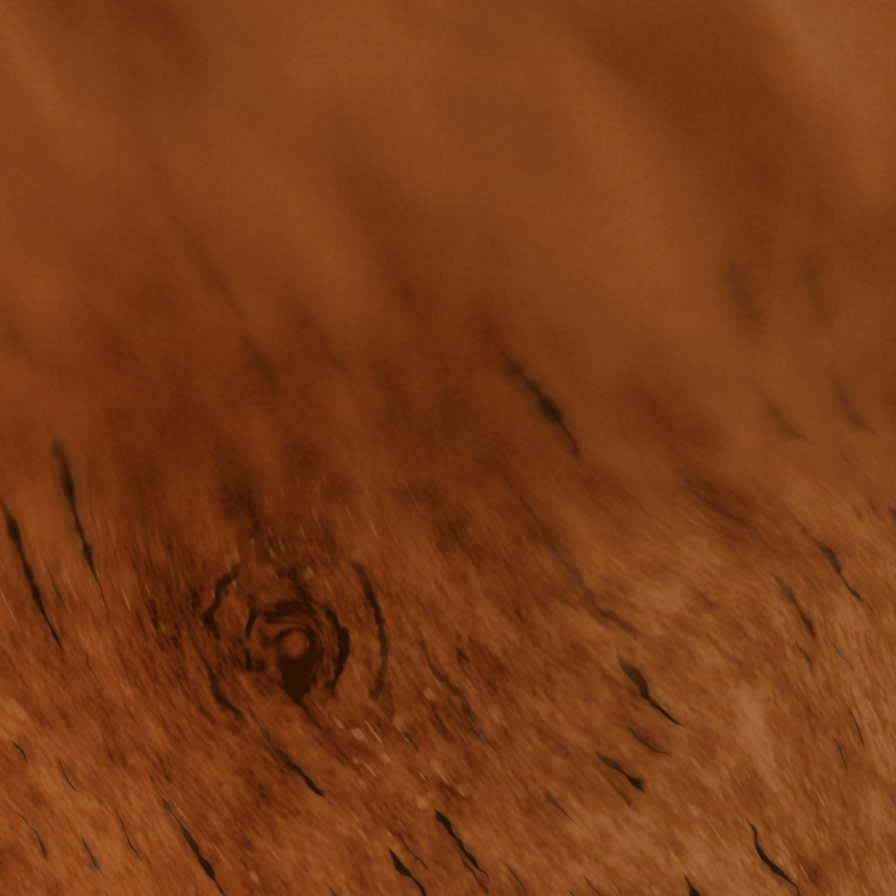
Reproduce this texture procedurally as a WebGL 1 fragment shader.

```glsl
precision highp float;
// Weathered brown wood seen at a slant: streaked grain flows around a knot,
// with dark ragged cracks. Stretched value noise sets the tone, and a focus
// band low in the view sharpens the detail that dissolves towards the top.
uniform vec2 u_resolution;

const vec3 CRACK_DARK = vec3(0.10, 0.045, 0.01);
const vec3 UMBER  = vec3(0.18, 0.07, 0.01);
const vec3 DEEP   = vec3(0.33, 0.14, 0.04);
const vec3 RUSSET = vec3(0.42, 0.19, 0.06);
const vec3 BROWN  = vec3(0.48, 0.24, 0.09);
const vec3 AMBER  = vec3(0.53, 0.28, 0.11);
const vec3 HONEY  = vec3(0.58, 0.34, 0.15);
const vec3 PALE   = vec3(0.68, 0.47, 0.29);
const vec3 RED_TINT = vec3(1.03, 0.95, 0.86);

const vec2 GRAIN_DIR = vec2(0.53, -0.848);
const vec2 KNOT = vec2(0.33, 0.28);
const float KNOT_RADIUS = 0.052;
const float MEAN_TONE = 0.70;
const float FOCUS_Y = 0.22;
const float BLUR_END_Y = 0.85;

float hash(vec2 p) {
  return fract(sin(dot(p, vec2(127.1, 311.7))) * 43758.5453);
}

float noise(vec2 p) {
  vec2 i = floor(p), f = fract(p);
  f = f * f * (3.0 - 2.0 * f);
  return mix(mix(hash(i), hash(i + vec2(1.0, 0.0)), f.x),
             mix(hash(i + vec2(0.0, 1.0)), hash(i + vec2(1.0, 1.0)), f.x), f.y);
}

// Noise centred on zero
float wave(vec2 p) { return noise(p) - 0.5; }

// Scattered slits along the grain, each with a faint shaded rim; g is (along, across)
float cracks(vec2 g, vec2 cell, float width, float density, float soft, float seed) {
  vec2 base = floor(g / cell);
  float cover = 0.0;
  for (int j = -1; j <= 1; j++) {
    for (int i = -1; i <= 1; i++) {
      vec2 id = base + vec2(float(i), float(j));
      vec2 key = id + seed;
      vec2 jitter = vec2(hash(key + 3.1), hash(key + 7.7));
      vec2 d = g - (id + 0.2 + 0.6 * jitter) * cell;
      float s = d.x / (cell.x * mix(0.2, 0.6, hash(key + 5.3)));
      d.y += 0.014 * wave(vec2(g.x * 22.0, key.y)) + 0.005 * wave(g * vec2(80.0, 140.0));
      d.y += 0.012 * (jitter.x - 0.5) * s * s;
      float ragged = 0.3 + 1.0 * noise(vec2(g.x * 85.0, key.x));
      float taper = width * ragged * (1.0 - s * s * s * s) - soft * s * s;
      float gap = abs(d.y) - taper;
      float slit = 1.0 - smoothstep(-soft, soft, gap);
      float rim = 0.3 * (1.0 - smoothstep(0.0, 0.009 + soft, gap + 0.009 * s * s));
      cover = max(cover, max(slit, rim) * step(hash(key), density) * step(abs(s), 1.4));
    }
  }
  return cover;
}

// Broken dark ring, open above and below the knot
float arc(vec2 d, float radius, float width, float seed) {
  float r = length(d);
  vec2 dir = d / max(r, 0.001);
  float gap = smoothstep(0.45, 0.8, abs(dir.x)) * smoothstep(0.25, 0.5, noise(dir * 2.5 + seed));
  float off = abs(r - radius + 0.012 * wave(d * 30.0 + seed) + 0.006 * wave(d * 120.0));
  return gap * (1.0 - smoothstep(width * 0.2, width, off));
}

vec3 woodRamp(float t) {
  float k = clamp(t, 0.0, 1.3) * 5.0;
  vec3 c = mix(UMBER, DEEP, clamp(k, 0.0, 1.0));
  c = mix(c, RUSSET, clamp(k - 1.0, 0.0, 1.0));
  c = mix(c, BROWN, clamp(k - 2.0, 0.0, 1.0));
  c = mix(c, AMBER, clamp(k - 3.0, 0.0, 1.0));
  c = mix(c, HONEY, clamp(k - 4.0, 0.0, 1.0));
  return mix(c, PALE, 0.3 * clamp(k - 5.0, 0.0, 1.5));
}

void main() {
  vec2 p = gl_FragCoord.xy / u_resolution.y;
  float blur = smoothstep(FOCUS_Y, BLUR_END_Y, p.y);
  float sharp = (1.0 - blur) * (1.0 - smoothstep(0.28, 0.58, p.y));

  // Grain coordinates, bent by a slow warp and parted around the knot
  vec2 d = (p - KNOT) * vec2(1.0, 0.88);
  float r = length(d);
  vec2 bent = p - KNOT + 0.12 * vec2(wave(p * 3.5), wave(p * 3.5 + 17.0));
  vec2 g = vec2(dot(bent, GRAIN_DIR), dot(bent, vec2(-GRAIN_DIR.y, GRAIN_DIR.x)));
  g.y *= r * r / (r * r + 0.4 * KNOT_RADIUS * KNOT_RADIUS);
  float nearKnot = exp(-r * r * 90.0);

  // Tone: broad patches first, then streaks and fibres inside the focus band
  float tone = MEAN_TONE + 0.14 * (p.x - 0.5);
  tone += 0.46 * wave(g * vec2(2.6, 4.5) + 4.0);
  tone += 0.36 * wave(g * vec2(6.0, 12.0) + 9.0);
  tone += 0.32 * wave(g * vec2(14.0, 28.0)) * (1.0 - 0.55 * blur);
  tone += 0.24 * wave(p * 30.0 + 3.0 * g) * (1.0 - 0.75 * blur);
  tone += 0.30 * wave(g * vec2(28.0, 65.0)) * (1.0 - blur) * (1.0 - blur);
  tone += 0.32 * wave(g * vec2(50.0, 170.0)) * sharp;
  tone += 0.28 * wave(g * vec2(110.0, 280.0)) * sharp;
  tone += 0.08 * nearKnot * sin(r * 260.0 + 9.0 * noise(p * 22.0)) - 0.06 * nearKnot;
  tone -= 0.24 * exp(-dot(p - vec2(0.32, 0.52), p - vec2(0.32, 0.52)) * 24.0);
  tone += 0.08 * wave(p * 240.0);

  vec3 color = woodRamp(tone);
  float redness = (1.0 - smoothstep(0.15, 0.75, p.x)) * (1.0 - smoothstep(0.55, 0.95, p.y));
  color *= mix(vec3(1.0), RED_TINT, redness);

  // Pale worn flecks, kept off the knot
  float fleck = smoothstep(0.72, 0.98, noise(g * vec2(45.0, 170.0) + 31.0));
  fleck *= smoothstep(0.40, 0.75, noise(p * 9.0 + 12.0)) * smoothstep(0.04, 0.08, r);
  color = mix(color, PALE, 0.5 * fleck * sharp);

  // Cracks soften with blur and vanish in the far wood
  float soft = 0.0026 + 0.018 * blur;
  float clump = smoothstep(0.25, 0.6, noise(p * 5.0 + 2.0));
  float slits = cracks(g, vec2(0.19, 0.085), 0.0046 + 0.005 * blur, 0.55, soft, 11.0);
  slits = max(slits, 0.75 * (1.0 - blur) * cracks(g, vec2(0.09, 0.045), 0.0022, 0.32, soft, 47.0));
  slits *= mix(0.35, 1.0, clump) * smoothstep(0.05, 0.08, r);
  slits *= 1.0 - smoothstep(0.50, 0.82, p.y);
  float rings = max(arc(d, KNOT_RADIUS, 0.008, 5.0), 0.8 * arc(d, 0.10, 0.008, 23.0));
  color = mix(color, CRACK_DARK, 0.85 * max(slits, rings));

  gl_FragColor = vec4(color, 1.0);
}
```
